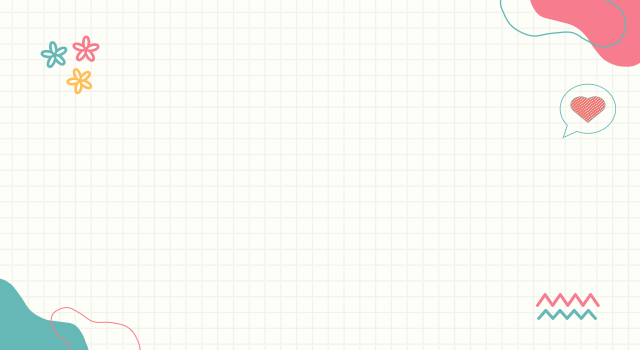
A Shadertoy shader for this background:

```glsl
// Squared paper with wavy corner blobs, loop flowers, a heart bubble and zigzags.
#define PAGE vec2(768.0, 420.0)
#define PAPER vec3(0.996, 0.997, 0.976)
#define GRID_INK vec3(0.943, 0.949, 0.932)
#define CORAL vec3(0.965, 0.485, 0.555)
#define TEAL vec3(0.395, 0.723, 0.708)
#define AMBER vec3(1.0, 0.745, 0.34)
#define CELL 18.96
#define GRID_ORIGIN vec2(14.7, 14.75)
#define KNOTS 14
#define STEPS 6

float segmentDistance(vec2 p, vec2 a, vec2 b) {
    vec2 ab = b - a;
    return length(p - a - ab * clamp(dot(p - a, ab) / dot(ab, ab), 0.0, 1.0));
}

// Signed distance to a closed Catmull-Rom loop; the inside is negative.
float loopDistance(vec2 p, vec2 knots[KNOTS]) {
    float nearest = 1e5, side = 1.0;
    vec2 from = knots[0];
    for (int i = 0; i < KNOTS; i++) {
        vec2 a = knots[i], b = knots[(i + 1) % KNOTS];
        vec2 ta = 0.5 * (b - knots[(i + KNOTS - 1) % KNOTS]);
        vec2 tb = 0.5 * (knots[(i + 2) % KNOTS] - a);
        for (int j = 1; j <= STEPS; j++) {
            float t = float(j) / float(STEPS);
            float ease = t * t * (3.0 - 2.0 * t);
            vec2 to = mix(a, b, ease) + t * (1.0 - t) * ((1.0 - t) * ta - t * tb);
            nearest = min(nearest, segmentDistance(p, from, to));
            if ((from.y > p.y) != (to.y > p.y)) {
                float crossing = mix(from.x, to.x, (p.y - from.y) / (to.y - from.y));
                if (p.x < crossing) side = -side;
            }
            from = to;
        }
    }
    return side * nearest;
}

float ellipseDistance(vec2 p, vec2 radii) {
    float k = length(p / radii);
    return k * (k - 1.0) / max(length(p / (radii * radii)), 1e-4);
}

// Five outlined petals, folded into one sector.
float flowerDistance(vec2 p, float size, float turn) {
    float sector = 6.28319 / 5.0;
    float angle = mod(atan(p.y, p.x) - turn + 0.5 * sector, sector) - 0.5 * sector;
    vec2 q = length(p) * vec2(cos(angle), sin(angle)) / size;
    return (abs(ellipseDistance(q - vec2(0.5, 0.0), vec2(0.42, 0.2))) - 0.1) * size;
}

// Four peaks with round ends; p is measured from the left end.
float zigzagDistance(vec2 p, float halfPeriod, float rise) {
    float x = clamp(p.x, 0.0, 8.0 * halfPeriod);
    float u = abs(mod(x, 2.0 * halfPeriod) - halfPeriod) + abs(p.x - x);
    return segmentDistance(vec2(u, p.y), vec2(0.0, -rise), vec2(halfPeriod, rise));
}

// Heart with its tip at the origin, about 1.2 wide and 1.1 tall.
float heartDistance(vec2 p) {
    p.x = abs(p.x);
    if (p.x + p.y > 1.0) return length(p - vec2(0.25, 0.75)) - 0.35355;
    vec2 notch = p - vec2(0.0, 1.0);
    vec2 flank = p - 0.5 * max(p.x + p.y, 0.0);
    return sqrt(min(dot(notch, notch), dot(flank, flank))) * sign(p.x - p.y);
}

float bubbleDistance(vec2 p) {
    vec2 tail = p - vec2(676.0, 165.0);
    vec2 axis = vec2(0.67, -0.742);
    float along = dot(tail, axis);
    float across = abs(tail.x * axis.y - tail.y * axis.x);
    float wedge = max(across * 0.914 - along * 0.407, length(tail) - 20.0);
    return min(ellipseDistance(p - vec2(705.5, 130.5), vec2(33.3, 29.5)), wedge);
}

void mainImage(out vec4 fragColor, in vec2 fragCoord) {
    // Page units, measured down from the top left.
    vec2 p = fragCoord / iResolution.xy * PAGE;
    p.y = PAGE.y - p.y;
    float pixel = PAGE.y / iResolution.y;
    #define PAINT(ink, d) color = mix(color, ink, clamp(0.5 - (d) / pixel, 0.0, 1.0))

    // Squared paper
    vec3 color = PAPER;
    vec2 line = abs(mod(p - GRID_ORIGIN + 0.5 * CELL, CELL) - 0.5 * CELL);
    PAINT(GRID_INK, min(line.x, line.y) - 0.75);

    // Top right corner
    PAINT(CORAL, loopDistance(p, vec2[KNOTS](vec2(636, -3), vec2(641, 11), vec2(650, 20), vec2(668, 25), vec2(688, 31),
        vec2(702, 42), vec2(713, 58), vec2(727, 73), vec2(748, 80), vec2(770, 74), vec2(800, 40), vec2(780, -30), vec2(700, -50), vec2(640, -25))));
    PAINT(TEAL, abs(loopDistance(p, vec2[KNOTS](vec2(601, -2), vec2(605, 17), vec2(616, 33), vec2(638, 43), vec2(662, 40),
        vec2(686, 39), vec2(703, 48), vec2(722, 56), vec2(742, 50), vec2(751, 32), vec2(745, 12), vec2(727, 0), vec2(690, -15), vec2(615, -35)))) - 0.8);

    // Bottom left corner
    PAINT(TEAL, loopDistance(p, vec2[KNOTS](vec2(-2, 334), vec2(13, 341), vec2(25, 356), vec2(37, 373), vec2(54, 383),
        vec2(72, 386), vec2(88, 389), vec2(97, 398), vec2(103, 411), vec2(106, 425), vec2(95, 450), vec2(40, 460), vec2(-20, 450), vec2(-25, 335))));
    PAINT(CORAL, abs(loopDistance(p, vec2[KNOTS](vec2(86, 424), vec2(82, 412), vec2(70, 402), vec2(62, 390), vec2(64, 376),
        vec2(80, 369), vec2(96, 376), vec2(112, 386), vec2(133, 387), vec2(152, 392), vec2(163, 404), vec2(168, 424), vec2(155, 445), vec2(105, 445)))) - 0.6);

    // Flowers
    PAINT(TEAL, flowerDistance(p - vec2(65.5, 66.0), 16.5, -0.5));
    PAINT(CORAL, flowerDistance(p - vec2(103.0, 59.5), 16.5, -1.53));
    PAINT(AMBER, flowerDistance(p - vec2(96.0, 97.0), 16.0, -0.72));

    // Speech bubble and scribbled heart
    PAINT(TEAL, abs(bubbleDistance(p)) - 0.5);
    float heart = 30.0 * heartDistance((vec2(705.5, 147.0) - p) / vec2(34.0, 28.0));
    float scribble = sin(dot(p, vec2(1.5, 1.9)) + 0.8 * sin(p.x * 0.4 - p.y * 0.3));
    PAINT(mix(vec3(0.93, 0.47, 0.46), vec3(0.97, 0.76, 0.72), smoothstep(0.2, 1.0, scribble)), heart);
    PAINT(mix(TEAL, CORAL, 0.4), abs(heart) - 0.45);

    // Zigzags
    PAINT(CORAL, zigzagDistance(p - vec2(645.0, 360.0), 9.1, 6.5) - 1.8);
    PAINT(TEAL, zigzagDistance(p - vec2(646.5, 377.3), 8.5, 4.8) - 1.8);
    fragColor = vec4(color, 1.0);
}
```
